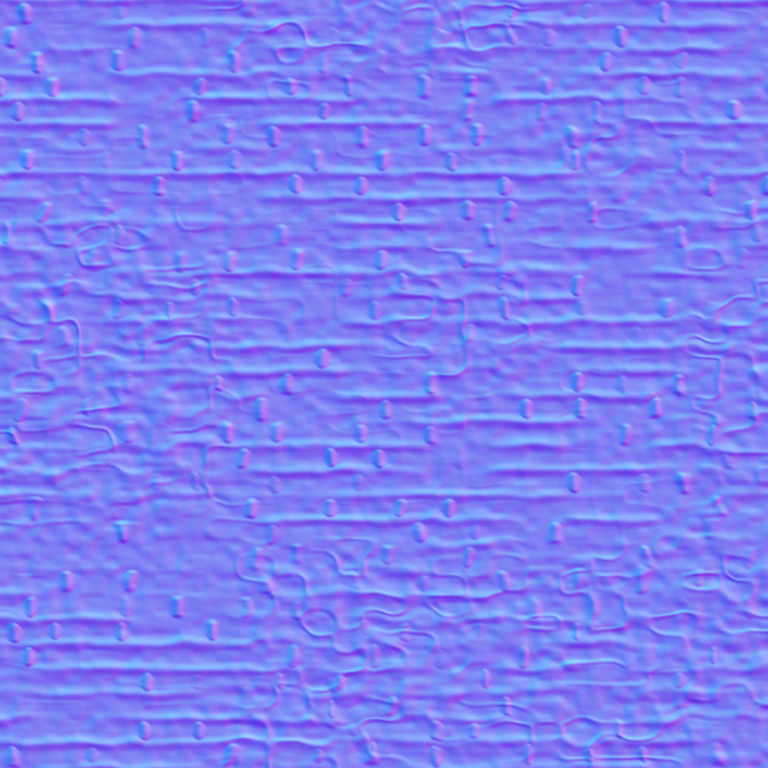
This texture map is drawn by a WebGL 2 fragment shader. Its source:

```glsl
#version 300 es
precision highp float;
// Tangent-space normal map of a rough, weathered brick wall with raised joints.

uniform vec2 u_resolution;
out vec4 fragColor;

const float ROWS = 31.0;
const float BRICKS_PER_ROW = 11.0;
const float JOINT_WIDTH = 0.0045;
const float RELIEF = 0.0017;
const float SAMPLE_STEP = 0.0019;

float hash(vec2 p) {
    return fract(sin(dot(p, vec2(127.1, 311.7))) * 43758.5453);
}

float noise(vec2 p) {
    vec2 cell = floor(p);
    vec2 f = fract(p);
    f = f * f * f * (f * (f * 6.0 - 15.0) + 10.0);
    float low = mix(hash(cell), hash(cell + vec2(1.0, 0.0)), f.x);
    float high = mix(hash(cell + vec2(0.0, 1.0)), hash(cell + vec2(1.0, 1.0)), f.x);
    return mix(low, high, f.y);
}

float ridge(float offset, float width) {
    float t = offset / width;
    return exp(-0.5 * t * t);
}

// Long horizontal joints, broken up along their length
float bedJoints(vec2 p, float width) {
    float v = p.y * ROWS;
    float line = floor(v + 0.5);
    float strength = smoothstep(0.2, 0.65, noise(vec2(p.x * 10.0, line * 7.0 + 3.0)));
    return strength * ridge((v - line) / ROWS, width);
}

// Short upright joints at a jittered place in each row
float headJoints(vec2 p, float width) {
    float v = p.y * ROWS;
    float row = floor(v);
    float u = p.x * BRICKS_PER_ROW + 0.5 * mod(row, 2.0);
    float height = 0.0;
    for (int i = -1; i <= 1; i++) {
        float column = floor(u) + float(i);
        float joint = column + 0.2 + 0.6 * hash(vec2(column, row));
        float strength = smoothstep(0.15, 0.7, hash(vec2(row + 41.0, column)));
        height = max(height, strength * ridge((u - joint) / BRICKS_PER_ROW, width));
    }
    float endDistance = 0.5 - abs(fract(v) - 0.5);
    return height * smoothstep(0.0, 0.22, endDistance);
}

// Curved crack edges in the worn patches
float crumble(vec2 p) {
    float field = noise(p * vec2(24.0, 42.0) + 17.0);
    return ridge(field - 0.5, 0.09);
}

// Grain, slanted chips and faint horizontal streaks
float grain(vec2 p) {
    vec2 slanted = mat2(0.8, 0.6, -0.6, 0.8) * p;
    float fine = 0.65 * noise(p * vec2(62.0, 82.0));
    float chips = 0.55 * noise(slanted * 58.0 + 31.0);
    float streaks = 0.45 * noise(p * vec2(13.0, 85.0) + 53.0);
    return fine + chips + streaks;
}

float wallHeight(vec2 p) {
    float wear = smoothstep(0.35, 0.75, noise(p * 5.0 + 8.0));
    vec2 wobble = vec2(noise(p * 34.0 + 5.0), noise(p * 29.0 + 71.0)) - 0.5;
    vec2 warped = p + wobble * mix(0.005, 0.013, wear);
    float joints = max(bedJoints(warped, JOINT_WIDTH), headJoints(warped, JOINT_WIDTH));
    return joints * mix(1.0, 0.6, wear)
         + crumble(warped) * mix(0.12, 0.5, wear)
         + grain(p) * mix(0.75, 1.1, wear);
}

vec2 surfaceSlope(vec2 p, float stepSize) {
    vec2 e = vec2(stepSize, 0.0);
    vec2 rise = vec2(wallHeight(p + e.xy) - wallHeight(p - e.xy),
                     wallHeight(p + e.yx) - wallHeight(p - e.yx));
    return rise * RELIEF / (2.0 * stepSize);
}

// Tilt to colour: red and blue also lean a little on the vertical tilt
vec3 normalColour(vec2 slope) {
    vec2 tilt = -slope / sqrt(1.0 + 4.0 * dot(slope, slope));
    vec3 flatColour = vec3(0.495, 0.5, 0.957);
    return flatColour + vec3(tilt.x + 0.2 * tilt.y, tilt.y, 0.2 * tilt.y);
}

void main() {
    vec2 p = gl_FragCoord.xy / u_resolution;
    vec3 colour = normalColour(surfaceSlope(p, SAMPLE_STEP));
    fragColor = vec4(clamp(colour, 0.0, 1.0), 1.0);
}
```
